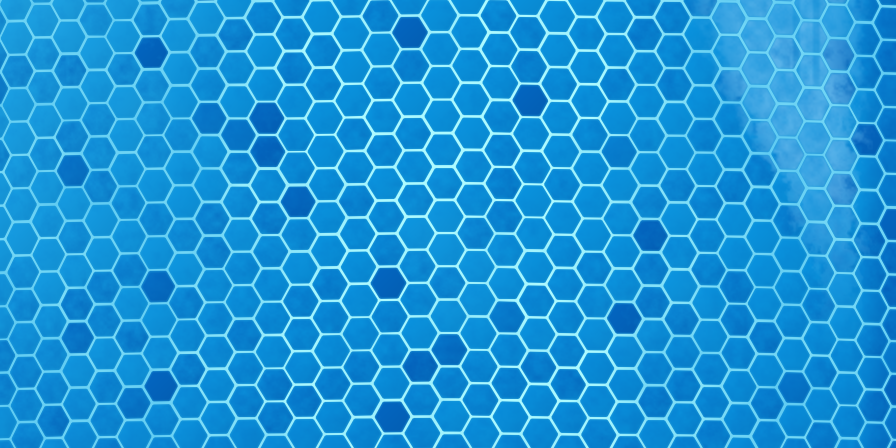
A Shadertoy shader for this pattern:

```glsl
#define ROWS 13.4
#define ANCHOR vec2(0.992, 0.591)
#define GROUT 0.036
#define JITTER 0.014
#define DARK_SHARE 0.07
#define DEEP_BLUE vec3(0.015, 0.40, 0.74)
#define MID_BLUE vec3(0.035, 0.555, 0.845)
#define PALE_BLUE vec3(0.13, 0.63, 0.87)
#define GROUT_DIM vec3(0.38, 0.80, 0.95)
#define GROUT_LIT vec3(0.68, 0.98, 1.0)
#define SHEEN_COLOR vec3(0.40, 0.73, 0.93)

float hash(vec2 p) {
    return fract(sin(dot(p, vec2(127.1, 311.7))) * 43758.5453);
}

float noise(vec2 p) {
    vec2 i = floor(p), f = fract(p);
    f = f * f * (3.0 - 2.0 * f);
    return mix(mix(hash(i), hash(i + vec2(1, 0)), f.x),
               mix(hash(i + vec2(0, 1)), hash(i + vec2(1, 1)), f.x), f.y);
}

float fbm(vec2 p) {
    float sum = 0.0, amp = 0.55;
    for (int i = 0; i < 3; i++) {
        sum += amp * noise(p);
        p = p * 2.1 + 7.3;
        amp *= 0.5;
    }
    return sum;
}

// Gentle bow of the wall: columns narrow and rows droop toward the sides
vec2 wallCoords(vec2 uv) {
    vec2 p = uv - ANCHOR;
    float side = p.x;
    p.x = p.x * (0.98 + 0.05 * side * side) + 0.03 * p.y;
    p.y += 0.015 * side * side + 0.006 * (noise(uv * 3.0) - 0.5);
    return p * ROWS;
}

// Nearest hexagon: xy = local position, zw = integer tile id
vec4 hexCell(vec2 p) {
    vec2 period = vec2(1.7320508, 1.0);
    vec2 a = floor(p / period + 0.5);
    vec2 b = floor(p / period) + 0.5;
    vec2 pa = p - a * period, pb = p - b * period;
    return dot(pa, pa) < dot(pb, pb) ? vec4(pa, a * 2.0) : vec4(pb, b * 2.0);
}

// Flat-topped hexagon with slightly blunted corners, 0.5 at its sides
float hexRadius(vec2 p) {
    p = abs(p);
    float sides = max(p.y, 0.8660254 * p.x + 0.5 * p.y);
    return max(sides, 0.89 * length(p));
}

// Soft reflected light down the upper right
float sheenMask(vec2 uv, vec2 local, float seed) {
    float axis = 1.87 - 0.13 * smoothstep(0.35, 1.0, uv.y);
    float halfWidth = mix(0.05, 0.18, smoothstep(0.35, 1.0, uv.y));
    float ripple = fbm(local * 3.0 + seed * 40.0);
    float offset = abs(uv.x - axis) + 0.09 * (ripple - 0.5);
    float band = 1.0 - smoothstep(halfWidth * 0.6, halfWidth * 1.1, offset);
    float bars = smoothstep(0.003, 0.012, abs(abs(uv.x - 1.80) - 0.022));
    bars = mix(1.0, bars, 0.4 * smoothstep(0.78, 0.85, uv.y));
    float fade = smoothstep(0.2, 0.75, uv.y);
    return band * fade * bars * (0.35 + 0.7 * ripple) * (0.7 + 0.4 * seed);
}

void mainImage(out vec4 fragColor, in vec2 fragCoord) {
    vec2 uv = fragCoord / iResolution.y;
    float aa = 0.65 * ROWS / iResolution.y;
    vec4 cell = hexCell(wallCoords(uv));
    vec2 id = cell.zw;
    float seed = hash(id + 3.7);
    vec2 nudge = vec2(hash(id + 11.3), hash(id + 23.9)) - 0.5;
    vec2 local = cell.xy + JITTER * nudge;
    float inset = 0.5 - hexRadius(local);

    // Broad light, paler at the upper left and deeper at the foot
    float edge = abs(uv.x - 1.0);
    float pale = 0.75 * smoothstep(0.3, 1.0, 1.0 - uv.x) * (0.3 + 0.7 * uv.y);
    pale += 0.25 * smoothstep(0.5, 0.9, fbm(uv * 4.0));
    float deep = 0.3 * smoothstep(0.5, 0.0, uv.y) * fbm(uv * 5.0 + 9.0);
    deep += 0.5 * smoothstep(1.90, 1.98, uv.x);

    // Glaze tone of each tile, with a few strongly dark ones
    float dark = smoothstep(1.0 - DARK_SHARE, 1.0, hash(id + 51.1));
    deep += 0.45 * seed * seed + step(0.01, dark) * (0.45 + 0.5 * dark);
    float mottling = fbm(local * 4.0 + id * 5.7) - 0.5;
    deep += 0.5 * mottling * (0.3 + seed);
    vec3 color = mix(MID_BLUE, PALE_BLUE, clamp(pale, 0.0, 1.0));
    color = mix(color, DEEP_BLUE, clamp(deep, 0.0, 1.1));
    color *= 1.0 + 0.05 * (local.y - local.x);

    // Reflection and the thin glaze at the tile rim
    float sheen = sheenMask(uv, local, seed);
    color = mix(color, SHEEN_COLOR, clamp(sheen, 0.0, 0.85));
    color = mix(color, PALE_BLUE, 0.4 * (1.0 - smoothstep(GROUT, 0.11, inset)));

    // Grout, brightest along the middle of the wall
    float lit = 1.0 - smoothstep(0.15, 0.75, edge);
    lit = clamp(0.8 * lit + 0.7 * (fbm(uv * 9.0) - 0.3), 0.0, 1.0);
    float gap = GROUT * (0.8 + 0.4 * noise(uv * 12.0));
    float line = 1.0 - smoothstep(gap - aa, gap + aa, inset);
    color = mix(color, mix(GROUT_DIM, GROUT_LIT, lit), line);

    fragColor = vec4(clamp(color, 0.0, 1.0), 1.0);
}
```
